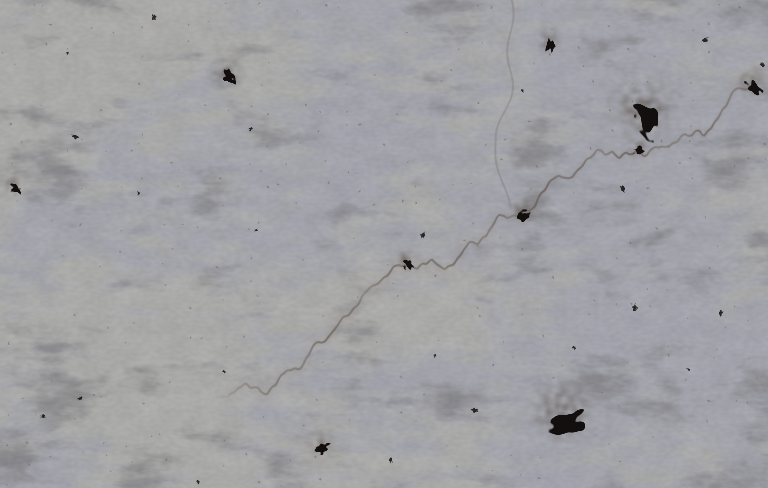
Write a Shadertoy shader that draws this texture.

```glsl
#define WARM vec3(0.664, 0.663, 0.658)
#define COOL vec3(0.632, 0.637, 0.671)
#define STAIN vec3(0.495, 0.490, 0.500)
#define RUST vec3(0.47, 0.41, 0.38)
#define CRACK vec3(0.42, 0.39, 0.36)
#define HOLE vec3(0.075, 0.06, 0.055)
#define CRACK_START vec2(0.42, 0.14)
#define CRACK_END vec2(1.545, 0.815)
#define CRACK_WIDTH 0.0022
#define PIT_CHANCE 0.30
#define DOT_CHANCE 0.17
#define SPECK_CHANCE 0.28

vec2 hash2(vec2 p) {
    vec3 q = fract(p.xyx * vec3(0.1031, 0.1030, 0.0973));
    q += dot(q, q.yzx + 33.33);
    return fract((q.xx + q.yz) * q.zy);
}

float corner(vec2 cell, vec2 offset) {
    float angle = 6.2832 * hash2(cell).x;
    return dot(vec2(cos(angle), sin(angle)), offset);
}

float gradientNoise(vec2 p) {
    vec2 i = floor(p), f = fract(p), e = vec2(1.0, 0.0);
    vec2 u = f * f * f * (f * (f * 6.0 - 15.0) + 10.0);
    return mix(mix(corner(i, f), corner(i + e, f - e), u.x),
               mix(corner(i + e.yx, f - e.yx), corner(i + 1.0, f - 1.0), u.x), u.y);
}

float fbm(vec2 p) {
    float sum = 0.0, amplitude = 0.5;
    for (int i = 0; i < 5; i++) {
        sum += amplitude * gradientNoise(p);
        p = mat2(1.9, 0.5, -0.5, 1.9) * p + 17.3;
        amplitude *= 0.55;
    }
    return sum;
}

// x: coverage of a ragged hole, y: smudge above it
vec2 pit(vec2 q, float radius, vec2 seed) {
    float angle = 6.2832 * seed.x, px = 0.8 / iResolution.y;
    vec2 s = mat2(cos(angle), sin(angle), -sin(angle), cos(angle)) * q * vec2(0.9, 1.35);
    float d = length(s) + 1.1 * radius * gradientNoise(s / radius * 1.1 + seed * 37.0) - radius;
    vec2 h = (q - radius * vec2(-0.4, 0.9)) / radius;
    return vec2(1.0 - smoothstep(-px, px, d), exp(-0.35 * dot(h, h)));
}

// Holes scattered on a jittered grid, small ones being commoner
vec2 scatter(vec2 p, float size, float chance, vec2 radii, float salt) {
    vec2 home = floor(p / size), result = vec2(0.0);
    for (int y = -1; y <= 1; y++)
    for (int x = -1; x <= 1; x++) {
        vec2 cell = home + vec2(x, y);
        vec2 pick = hash2(cell + salt);
        if (pick.x > chance) continue;
        vec2 center = (cell + 0.1 + 0.8 * hash2(cell + salt + 61.7)) * size;
        float radius = mix(radii.x, radii.y, pick.y * pick.y);
        result = max(result, pit(p - center, radius, hash2(cell + salt + 23.1)));
    }
    return result;
}

float crackHeight(float x) {
    float t = (x - CRACK_START.x) / (CRACK_END.x - CRACK_START.x);
    float wander = 0.09 * gradientNoise(vec2(x * 6.0, 3.7))
                 + 0.035 * gradientNoise(vec2(x * 19.0, 8.2))
                 + 0.012 * gradientNoise(vec2(x * 65.0, 5.4));
    return mix(CRACK_START.y, CRACK_END.y, t) + 0.06 * sin(3.1416 * t) + wander;
}

float hairline(float d, float width) {
    return 1.0 - smoothstep(0.3 * width, width + 0.7 / iResolution.y, abs(d));
}

void mainImage(out vec4 fragColor, in vec2 fragCoord) {
    vec2 p = fragCoord / iResolution.y;

    // Plaster: warm and cool clouds, brushed streaks, darker stains
    float streak = fbm(p * vec2(8.0, 30.0));
    float cloud = fbm(p * vec2(2.3, 3.2) + 4.6) + 0.15 * (p.x - 0.75);
    vec3 color = mix(WARM, COOL, smoothstep(-0.2, 0.18, cloud + 0.45 * streak));
    float edge = length(p - vec2(0.72, 0.58)) - 0.5;
    float stain = fbm(p * vec2(5.0, 7.5) + 11.0) + 0.45 * streak + 0.16 * edge;
    color = mix(color, STAIN, 0.72 * smoothstep(0.04, 0.46, stain));
    color += 0.05 * fbm(p * vec2(18.0, 26.0) + 31.0);
    color += 0.025 * gradientNoise(p * vec2(75.0, 130.0));

    // Main crack with a faint upright branch
    float height = crackHeight(p.x);
    float slope = (crackHeight(p.x + 0.002) - height) / 0.002;
    float d = (p.y - height) / sqrt(1.0 + slope * slope);
    float along = smoothstep(CRACK_START.x, CRACK_START.x + 0.15, p.x)
                * (1.0 - smoothstep(CRACK_END.x - 0.01, CRACK_END.x, p.x));
    float strength = along * (0.6 + 0.5 * gradientNoise(p * 14.0));
    color = mix(color, CRACK, strength * hairline(d, CRACK_WIDTH));
    color = mix(color, RUST, 0.14 * along * exp(-abs(d) * 120.0));
    float branch = p.x - 1.03 - 0.05 * gradientNoise(vec2(p.y * 7.0, 2.6));
    float reach = smoothstep(0.0, 0.04, p.y - crackHeight(1.03));
    color = mix(color, CRACK, 0.28 * reach * hairline(branch, CRACK_WIDTH));

    // Specks, dots and ragged pits, some of them along the crack
    float specks = scatter(p, 0.04, SPECK_CHANCE, vec2(0.0012, 0.0026), 7.0).x;
    color = mix(color, RUST, 0.6 * specks);
    vec2 dots = scatter(p, 0.11, DOT_CHANCE, vec2(0.0028, 0.006), 45.0);
    vec2 pits = scatter(p, 0.26, PIT_CHANCE, vec2(0.010, 0.031), 88.0);
    for (int i = 0; i < 4; i++) {
        vec2 seed = hash2(vec2(i, 5.0));
        float x = mix(CRACK_END.x, CRACK_START.x, 0.21 * float(i));
        float radius = mix(0.005, 0.014, seed.y);
        pits = max(pits, pit(p - vec2(x, crackHeight(x)), radius, seed));
    }
    float smudge = pits.y * (0.4 + 0.9 * gradientNoise(p * 55.0));
    color = mix(color, CRACK, clamp(smudge, 0.0, 0.7));
    color = mix(color, HOLE, max(0.85 * dots.x, pits.x));

    fragColor = vec4(clamp(color, 0.0, 1.0), 1.0);
}
```
